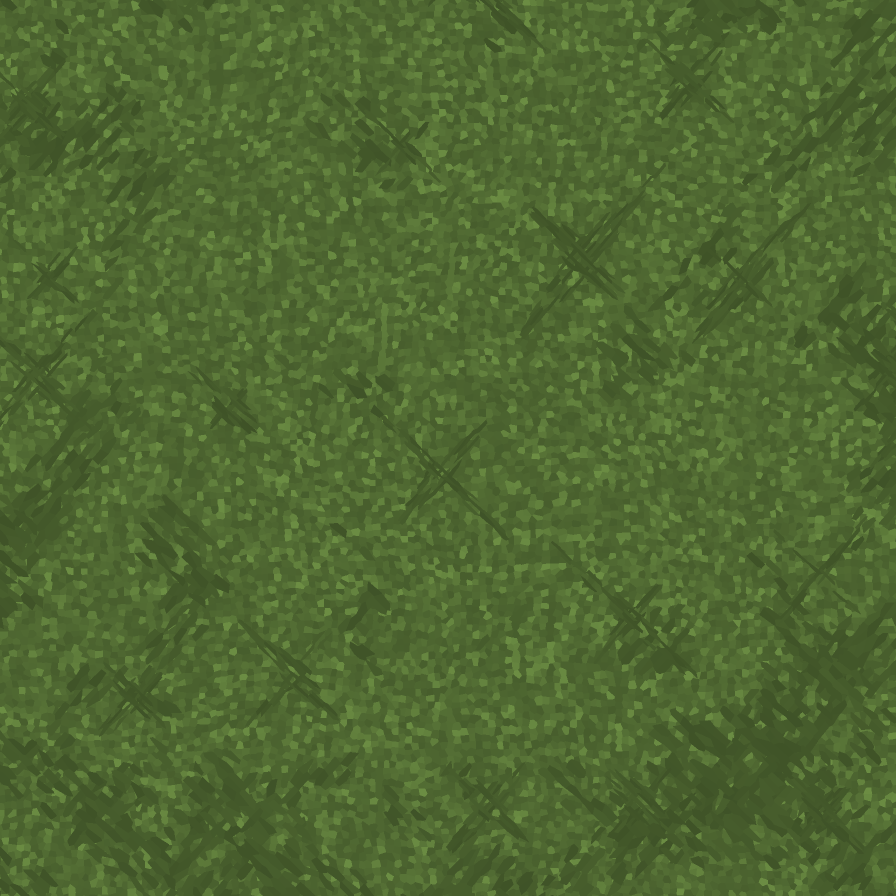
This texture is drawn by a Shadertoy shader. Its source:

```glsl
// Mossy green mosaic of tiny blocks, crossed by dark diagonal scratches.

vec2 hash2(vec2 p) {
    vec3 q = fract(p.xyx * vec3(0.1031, 0.1030, 0.0973));
    q += dot(q, q.yzx + 33.33);
    return fract((q.xx + q.yz) * q.zy);
}

float gradientNoise(vec2 p) {
    vec2 i = floor(p), f = p - i;
    vec2 u = f * f * f * (f * (f * 6.0 - 15.0) + 10.0);
    vec4 corner;
    for (int k = 0; k < 4; k++) {
        vec2 o = vec2(k & 1, k >> 1);
        float a = 6.2832 * hash2(i + o + 50.0).x;
        corner[k] = dot(vec2(cos(a), sin(a)), f - o);
    }
    vec2 rows = mix(corner.xz, corner.yw, u.x);
    return mix(rows.x, rows.y, u.y);
}

// Seed point of the jittered cell that contains p
vec2 nearestSeed(vec2 p, float jitter) {
    vec2 base = floor(p), best = p;
    float bestDist = 1e3;
    for (int k = 0; k < 9; k++) {
        vec2 id = base + vec2(k % 3, k / 3) - 1.0;
        vec2 seed = id + 0.5 + jitter * (hash2(id + 200.0) - 0.5);
        float dist = length(seed - p);
        if (dist < bestDist) { bestDist = dist; best = seed; }
    }
    return best;
}

// Coverage of scattered crosses by their arms along one direction
float crossArm(vec2 p, vec2 dir, float side) {
    float cover = 0.0;
    vec2 base = floor(p * 5.0);
    for (int k = 0; k < 9; k++) {
        vec2 id = base + vec2(k % 3, k / 3) - 1.0;
        vec2 shape = hash2(id + 90.0 + side * 31.0);
        vec2 d = p - (id + 0.1 + 0.8 * hash2(id + 20.0)) / 5.0;
        float reach = mix(0.045, 0.13, shape.x * shape.x);
        float along = abs(dot(d, dir)) / reach;
        float across = abs(dir.x * d.y - dir.y * d.x);
        float width = mix(0.006, 0.018, shape.y) * (1.1 - along);
        if (hash2(id + 70.0).x < 0.62 && across < width) cover = 1.0;
    }
    return cover;
}

float tone(vec2 p) {
    // Small blocks on a gently bent grid
    vec2 bend = vec2(gradientNoise(p * 5.0), gradientNoise(p * 5.0 + 30.0));
    vec2 seed = nearestSeed((p + 0.014 * bend) * 132.0, 0.62);
    float h = hash2(floor(seed) + 11.0).x;
    float value = 0.87 + 0.2 * h + 0.25 * pow(h, 6.0);

    // Dark dashes: two directions, coarse near the rim and fine in the crosses
    for (int k = 0; k < 4; k++) {
        float side = float(k & 1);
        bool fine = k > 1;
        float angle = mix(0.87, -0.76, side);
        vec2 dir = vec2(cos(angle), sin(angle));
        mat2 turn = mat2(dir, -dir.y, dir.x);
        vec2 size = fine ? vec2(0.019, 0.0036) : vec2(0.019, 0.0078);
        vec2 dash = nearestSeed(p * turn / size, 0.7);
        vec2 local = dash * size;
        vec2 center = turn * local;

        float chance;
        if (fine) {
            chance = 0.6 * crossArm(center, dir, side);
        } else {
            float rim = smoothstep(0.22, 0.7, length(center - vec2(0.5, 0.64)));
            float patches = gradientNoise(local * vec2(5.0, 10.0) + 17.0 * side);
            chance = 0.52 * smoothstep(0.0, 0.22, patches + 0.38 * rim - 0.3);
        }
        vec2 pick = hash2(floor(dash) + 300.0 + 40.0 * float(k));
        if (pick.x < chance) value = 0.77 + 0.12 * pick.y;
    }
    return value;
}

void mainImage(out vec4 fragColor, in vec2 fragCoord) {
    // Four samples per pixel smooth the block edges
    float value = 0.0;
    for (int k = 0; k < 4; k++) {
        vec2 offset = vec2(k & 1, k >> 1) * 0.5 - 0.25;
        value += 0.25 * tone((fragCoord + offset) / iResolution.y);
    }
    vec3 mossGreen = vec3(0.32, 0.42, 0.20);
    fragColor = vec4(mossGreen * value, 1.0);
}
```
